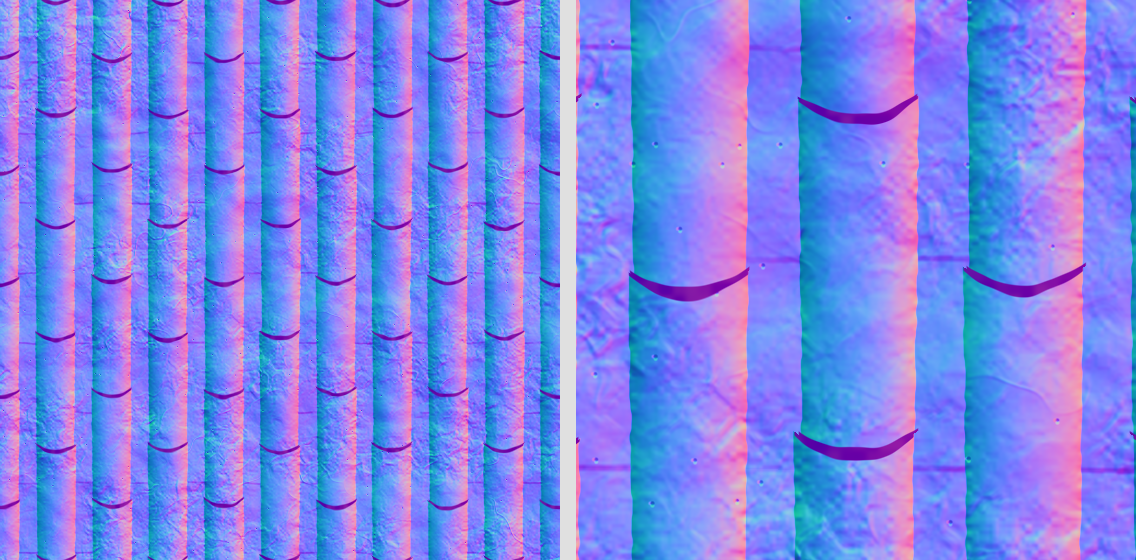
Left: the whole. Right: its middle third, enlarged.
Give the GLSL for this texture map, as a WebGL 1 fragment shader.

```glsl
precision highp float;
uniform vec2 u_resolution;

const float COLUMNS = 10.0;
const float ROWS = 5.0;
const float VALLEY_ROWS = 8.0;

float hash(vec2 p) {
  return fract(sin(dot(p, vec2(127.1, 311.7))) * 43758.5453);
}

// Value noise that wraps over the unit square
float noise(vec2 uv, float cells) {
  vec2 p = uv * cells;
  vec2 i = floor(p);
  vec2 f = p - i;
  f = f * f * f * (f * (f * 6.0 - 15.0) + 10.0);
  vec2 a = mod(i, cells);
  vec2 b = mod(i + 1.0, cells);
  return mix(mix(hash(a), hash(vec2(b.x, a.y)), f.x),
             mix(hash(vec2(a.x, b.y)), hash(b), f.x), f.y);
}

// Whole-number shear: turns the lattice diagonal and still wraps
vec2 diagonal(vec2 uv) {
  return vec2(uv.x + uv.y, uv.y - uv.x);
}

// Small round pits in a few cells of a wrapping grid
float pits(vec2 uv, float cells) {
  vec2 id = mod(floor(uv * cells), cells);
  vec2 center = 0.3 + 0.4 * vec2(hash(id + 3.1), hash(id + 7.7));
  float d = length(fract(uv * cells) - center);
  return step(0.96, hash(id + 11.3)) * (1.0 - smoothstep(0.03, 0.14, d));
}

// Thin broken creases along the middle level of warped noise
float creases(vec2 uv, float cells) {
  vec2 warp = vec2(noise(uv, 40.0), noise(uv + 0.37, 40.0)) - 0.5;
  float ridge = (noise(diagonal(uv) + 0.04 * warp, cells) - 0.5) / 0.08;
  float patchy = smoothstep(0.4, 0.75, noise(uv + 0.61, 20.0));
  return patchy * exp(-ridge * ridge);
}

// Weathered clay: faint lumps, grain, creases and pits
float clayHeight(vec2 uv, float grit) {
  float lumps = 0.08 / 6.0 * noise(diagonal(uv), 6.0);
  lumps += 0.09 / 18.0 * noise(uv + 0.17, 18.0);
  lumps += 0.1 / 26.0 * noise(diagonal(uv) + 0.31, 26.0);
  vec2 bent = uv + 0.012 * vec2(noise(uv + 0.11, 60.0), noise(uv + 0.77, 60.0));
  float grain = 0.1 / 50.0 * noise(diagonal(bent) + 0.43, 50.0);
  grain += 0.1 / 110.0 * noise(diagonal(bent) + 0.59, 110.0);
  grain += 0.15 / 256.0 * noise(uv + 0.71, 256.0);
  return lumps + grit * (grain + 0.0006 * creases(uv, 18.0))
       - 0.0009 * pits(uv, 80.0);
}

vec2 claySlope(vec2 uv, float grit) {
  float e = 0.0014;
  float h = clayHeight(uv, grit);
  return vec2(h - clayHeight(uv + vec2(e, 0.0), grit),
              h - clayHeight(uv + vec2(0.0, e), grit)) / e;
}

vec3 tilt(vec2 xy) {
  return vec3(xy, sqrt(max(0.06, 1.0 - dot(xy, xy))));
}

// Flat courses between the barrels, parted by faint ledges
vec3 valleyNormal(vec2 uv) {
  float y = uv.y * VALLEY_ROWS - 0.1 + 0.03 * (noise(uv, 30.0) - 0.5);
  vec2 id = vec2(mod(floor(uv.x * COLUMNS), COLUMNS), mod(floor(y), VALLEY_ROWS));
  vec2 lean = 0.1 * (vec2(hash(id), hash(id + 5.3)) - 0.5);
  float ledge = 1.0 - smoothstep(0.003, 0.024, abs(y - floor(y + 0.5)));
  float wear = smoothstep(0.2, 0.65, noise(uv + 0.23, 26.0));
  return tilt(lean + vec2(0.0, 0.02 - 0.45 * ledge * wear));
}

// Rounded cross section, steepest at the rims
vec3 barrelNormal(float u, float bias) {
  float a = min(abs(u), 1.0);
  float bend = 0.86 * a + 0.1 * smoothstep(0.1, 0.7, a);
  return tilt(vec2(sign(u) * bend + bias * (1.0 - a), 0.08));
}

void main() {
  vec2 uv = gl_FragCoord.xy / u_resolution;
  float px = 1.0 / u_resolution.y;

  // Column and the curved seam nearest to this point
  float column = floor(uv.x * COLUMNS + 0.5);
  float x = uv.x * COLUMNS - column;
  column = mod(column, COLUMNS);
  float across = clamp(x / 0.345, -1.1, 1.1);
  float y = uv.y * ROWS - 0.466 - 0.5 * mod(column, 2.0);
  y -= 0.064 * across * across + 0.014 * (noise(uv, 60.0) - 0.5);
  float seam = floor(y + 0.5);
  vec2 seamId = vec2(column, mod(seam, ROWS));
  float d = y - seam - 0.03 * (hash(seamId + 2.9) - 0.5);

  // Barrel tile: slightly wider at its upper end, shifted a little
  float row = seam - 1.0 + step(0.0, d);
  vec2 tileId = vec2(column, mod(row, ROWS));
  float along = clamp(y - row, 0.0, 1.0);
  float shift = 0.03 * (hash(tileId + 8.1) - 0.5);
  float chips = 0.5 * noise(uv + 0.4, 50.0) + noise(uv + 0.2, 160.0) - 0.75;
  float halfWidth = 0.335 + 0.02 * along + 0.014 * chips;
  float u = (x - shift) / halfWidth;
  float edge = px * COLUMNS;
  float barrel = 1.0 - smoothstep(-edge, edge, abs(x - shift) - halfWidth);

  float bias = 0.2 * (hash(tileId + 4.7) - 0.5) - 0.06;
  vec3 normal = mix(valleyNormal(uv), barrelNormal(u, bias), barrel);

  // Grit varies gently and gathers along the rims
  float grit = mix(0.45, 1.4, smoothstep(0.2, 0.85, noise(uv + 0.53, 14.0)));
  grit += 0.4 * smoothstep(0.85, 1.0, abs(u)) * barrel;
  normal = normalize(normal + vec3(claySlope(uv, grit), 0.0));

  // Downward facing lip at each seam, thinner towards its ends
  float thickness = mix(0.017, 0.01, min(across * across, 1.0));
  thickness *= 0.75 + 0.5 * noise(uv + 0.83, 70.0);
  float soft = px * ROWS;
  float lip = 1.0 - smoothstep(-soft, soft, abs(d) - thickness);
  lip *= 1.0 - smoothstep(-edge, edge, abs(x - shift) - 0.355);
  vec3 lipNormal = vec3(0.18 * across - 0.1, -0.93, 0.3);
  lipNormal.xy += 0.3 * (noise(uv + 0.29, 130.0) - 0.5);
  normal = mix(normal, lipNormal, lip);

  gl_FragColor = vec4(normal * 0.5 + 0.5, 1.0);
}
```
